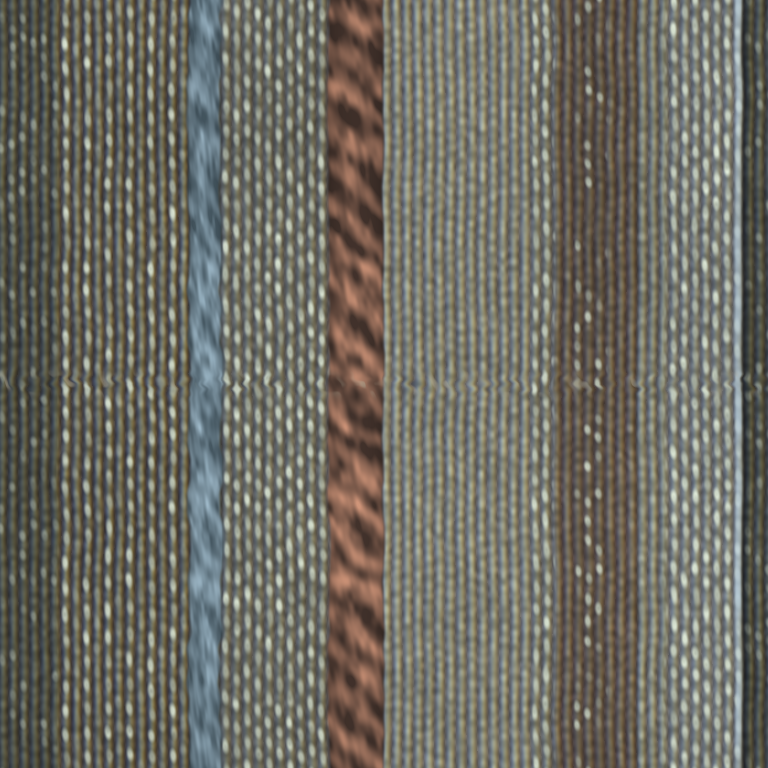
A WebGL 2 fragment shader for this texture:

```glsl
#version 300 es
precision highp float;

#define COLUMNS 72.0
#define ROWS 31.0
#define TWISTS 19.0
#define EDGE 0.003
#define FRINGE 0.10
#define WEAR 0.006
#define SLATE vec3(0.47, 0.47, 0.43)
#define CHARCOAL vec3(0.29, 0.295, 0.265)
#define UMBER vec3(0.375, 0.335, 0.295)
#define PEARL vec3(0.82, 0.86, 0.79)
#define RUST vec3(0.68, 0.49, 0.40)
#define BLUE vec3(0.58, 0.68, 0.74)

uniform vec2 u_resolution;
out vec4 outColor;

const float TAU = 6.2831853;

float hash(vec2 p) {
  return fract(sin(dot(p, vec2(127.1, 311.7))) * 43758.5453);
}

float noise(vec2 p) {
  vec2 i = floor(p), f = fract(p);
  f = f * f * (3.0 - 2.0 * f);
  return mix(mix(hash(i), hash(i + vec2(1, 0)), f.x),
             mix(hash(i + vec2(0, 1)), hash(i + vec2(1, 1)), f.x), f.y);
}

float band(float x, float left, float right) {
  return smoothstep(left - EDGE, left + EDGE, x)
       * (1.0 - smoothstep(right - EDGE, right + EDGE, x));
}

// Staggered oval stitches: x is the strength, y keeps only a sparse few
vec2 stitches(float column, float y, float rows) {
  float id = floor(column);
  float row = y * rows + 0.5 * mod(id, 2.0) + 0.3 * hash(vec2(id, 3.0))
            + 0.5 * (noise(vec2(id * 0.4, y * 12.0)) - 0.5);
  float level = hash(vec2(id, floor(row)));
  vec2 cell = vec2(fract(column), fract(row)) - 0.5;
  cell.x += 0.22 * cell.y + 0.16 * (level - 0.5);
  float oval = 1.0 - smoothstep(0.10, 0.44, length(cell * vec2(1.0, 1.05)));
  return oval * vec2(0.5 + 0.5 * level, smoothstep(0.45, 0.95, level));
}

// Cloth settings: rib depth, stitch strength, fleck strength
void lay(float mask, vec3 bandTint, vec3 bandRelief, inout vec3 tint, inout vec3 relief) {
  tint = mix(tint, bandTint, mask);
  relief = mix(relief, bandRelief, mask);
}

// Diagonally plied cord with steep loose fibres; u runs across its width
vec3 cord(float u, float y, vec3 light, vec3 dark, float plyDepth) {
  float wobble = noise(vec2(u * 2.0, y * 22.0)) - 0.5;
  float ply = 0.5 + 0.5 * cos(TAU * (y * TWISTS + u * 1.05 + 0.5 * wobble));
  float fibre = 0.6 * noise(vec2(u * 6.0 + y * 14.0, y * 42.0 + u))
              + 0.4 * noise(vec2(u * 11.0 + y * 26.0, y * 65.0 + u));
  float patches = noise(vec2(2.0, y * 7.0)) - 0.5;
  float tone = 0.47 + plyDepth * (ply - 0.5) + 1.25 * (fibre - 0.5) + 0.25 * patches;
  float roundness = 0.75 + 0.25 * sqrt(clamp(4.0 * u * (1.0 - u), 0.0, 1.0));
  return mix(dark, light, clamp(tone, 0.0, 1.25)) * roundness;
}

void main() {
  vec2 uv = gl_FragCoord.xy / u_resolution;

  // Worn crease across the middle, with slight thread drift
  float crease = exp(-pow((uv.y - 0.5) / 0.014, 2.0));
  float x = uv.x + WEAR * crease * (noise(uv * vec2(60.0, 140.0)) - 0.5)
          + 0.003 * (noise(uv * vec2(14.0, 16.0)) - 0.5);
  float y = uv.y;
  float column = x * COLUMNS + 0.3;
  float id = floor(column);

  // Stripe layout
  vec3 tint = CHARCOAL, relief = vec3(0.14, 0.06, 0.45);
  lay(band(x, 0.076, 0.246), vec3(0.36, 0.35, 0.31), vec3(0.20, 0.60, 0.0), tint, relief);
  lay(band(x, 0.288, 0.430), SLATE * 0.84, vec3(0.13, 0.85, 0.0), tint, relief);
  lay(band(x, 0.498, 0.725), SLATE * 1.03, vec3(0.19, 0.13, 0.1), tint, relief);
  lay(band(x, 0.693, 0.722), SLATE * 0.94, vec3(0.15, 0.90, 0.0), tint, relief);
  lay(band(x, 0.722, 0.830), UMBER, vec3(0.15, 0.08, 0.15), tint, relief);
  lay(band(x, 0.748, 0.790), UMBER * 0.95, vec3(0.12, 0.05, 0.85), tint, relief);
  lay(band(x, 0.830, 0.866), SLATE * 0.95, vec3(0.18, 0.20, 0.1), tint, relief);
  lay(band(x, 0.866, 0.964), SLATE * vec3(0.96, 0.98, 1.03), vec3(0.14, 0.95, 0.0), tint, relief);

  // Alternate columns stand out in the first stitched stripe
  float leading = 1.0 - mod(id, 2.0);
  relief.y *= mix(1.0, 0.5 + 0.9 * leading, band(x, 0.076, 0.246));

  // Warp ribs with warm and cool sides, uneven along each thread
  vec3 ribs = -0.5 * cos(TAU * (column + FRINGE * vec3(-1.0, -0.3, 1.2)));
  float unevenness = 0.8 + 0.4 * noise(vec2(id * 7.0, y * 60.0));
  vec3 color = tint + relief.x * unevenness * ribs;

  // Weft beading, stitches and flecks
  float beads = sin(TAU * (y * ROWS * 2.0 + 0.5 * id + 0.6 * noise(vec2(id, y * 20.0))));
  color *= 1.0 + 0.05 * beads;
  color = mix(color, PEARL, relief.y * stitches(column, y, ROWS).x);
  color = mix(color, PEARL * 0.92, relief.z * stitches(column, y, ROWS * 1.3).y);
  color *= 0.88 + 0.24 * noise(vec2(column * 2.0, y * 120.0));

  // Pale selvage beside the dark closing stripe
  float selvage = band(x, 0.957, 0.966) * (0.25 + 0.6 * noise(vec2(5.0, y * 22.0)));
  color = mix(color, vec3(0.72, 0.80, 0.86), selvage);
  color *= 1.0 - 0.3 * band(x, 0.967, 0.976);

  // Blue and rust cords
  float fuzz = 0.006 * (noise(vec2(8.0, y * 45.0)) - 0.5);
  float blueU = (x - 0.246) / 0.042;
  float rustU = (x - 0.428) / 0.071;
  vec3 blueCord = cord(blueU, y, BLUE, vec3(0.27, 0.34, 0.38), 0.25);
  vec3 rustCord = cord(rustU, y, RUST, vec3(0.25, 0.19, 0.165), 0.62);
  color = mix(color, blueCord, band(x + fuzz, 0.246, 0.288));
  color = mix(color, rustCord, band(x + 0.5 * fuzz, 0.428, 0.499));

  // Broad fading and raised fibres along the crease
  color *= 0.95 + 0.10 * noise(uv * vec2(5.0, 6.0));
  float fray = smoothstep(0.68, 0.95, noise(vec2(x * 110.0 + y * 40.0, y * 70.0)));
  color = mix(color, vec3(0.68, 0.66, 0.58), 0.5 * crease * fray);
  outColor = vec4(color, 1.0);
}
```
